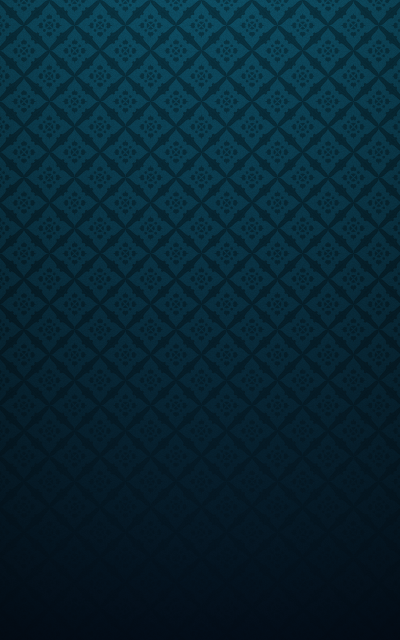
Write a Shadertoy shader that draws this pattern.

```glsl
// Teal damask wallpaper: staggered four-petal florets fading into darkness below.

float hash(vec2 p) {
    return fract(sin(dot(p, vec2(127.1, 311.7))) * 43758.5453);
}

// Signed distance to the floret silhouette, in one folded octant (x >= y >= 0)
float floretShape(vec2 q) {
    float petal = (q.y - 0.15 * smoothstep(0.48, 0.24, q.x)) * 0.8;
    petal = max(petal, q.x - 0.48);
    float diagonalLobe = length(q - 0.15) - 0.07;
    float notch = length(q - vec2(0.232, 0.165)) - 0.026;
    return max(min(petal, diagonalLobe), -notch);
}

// Signed distance to the dark cutouts around the floret's heart
float cutoutShape(vec2 q) {
    float bud = length((q - vec2(0.165, 0.022)) * vec2(1.0, 1.1)) - 0.038;
    float budTip = max(q.y - 0.5 * (0.235 - q.x), 0.165 - q.x);
    float leaf = length(q - 0.098) - 0.026;
    float core = length(q) - 0.078;
    float cross = (q.x - q.y) * 0.707 - 0.012;
    core = max(core, -cross);
    return min(min(bud, budTip), min(leaf, core));
}

void mainImage(out vec4 fragColor, in vec2 fragCoord) {
    vec2 uv = fragCoord / iResolution.xy;

    // Coordinates in canvas widths, measured down from the top edge
    vec2 pos = vec2(fragCoord.x, iResolution.y - fragCoord.y) / iResolution.x;
    float period = 0.1267;
    float aa = 0.65 / (iResolution.x * period);

    // Staggered lattice: choose the nearer of two offset square grids
    vec2 grid = (pos - vec2(0.25, 0.4438)) / period;
    vec2 a = abs(fract(grid + 0.5) - 0.5);
    vec2 b = abs(fract(grid) - 0.5);
    vec2 q = a.x + a.y < b.x + b.y ? a : b;
    q = q.x < q.y ? q.yx : q;

    // Floret with cutouts and a faint contour in the surrounding band
    float shape = floretShape(q);
    float floret = 1.0 - smoothstep(-aa, aa, shape);
    float cutout = 1.0 - smoothstep(-aa, aa, cutoutShape(q));
    float contour = 1.0 - smoothstep(0.0, 0.012 + aa, abs(shape - 0.035));
    float ink = floret * (1.0 - 0.85 * cutout) + 0.12 * contour * (1.0 - floret);

    // Vertical fade, with the pattern's contrast dying toward the bottom
    vec3 light = mix(vec3(0.012, 0.048, 0.09), vec3(0.05, 0.285, 0.365), uv.y);
    float contrast = mix(0.06, 0.36, smoothstep(0.0, 0.6, uv.y));
    vec3 color = light * (1.0 - contrast * (1.0 - ink));

    // Soft side vignette and fine paper grain
    float side = abs(uv.x - 0.52) * 2.0;
    color *= 1.04 - 0.16 * side * side;
    color *= 1.0 + 0.09 * (hash(floor(pos * 480.0)) - 0.5);

    fragColor = vec4(color, 1.0);
}
```
